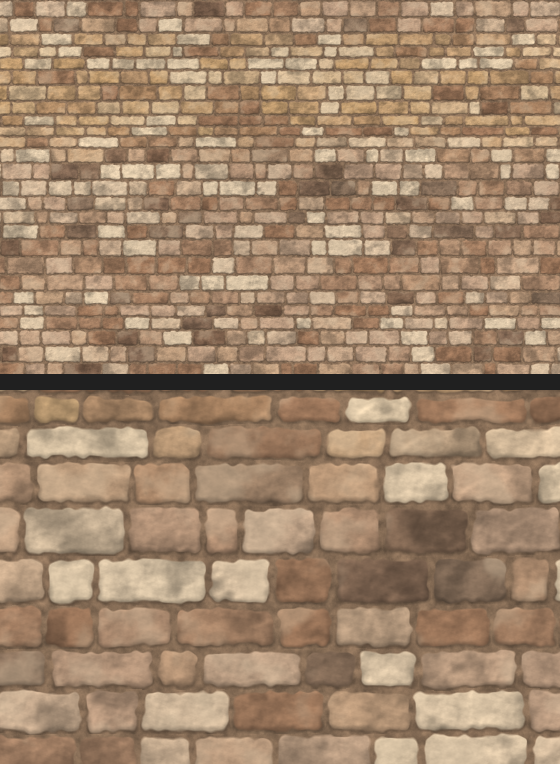
Top, the full canvas; bottom, a detail of the centre.
A Shadertoy shader for this texture:

```glsl
// Weathered wall of rough sandstone bricks in uneven courses, ochre above and pinkish brown below.
#define ROWS 26.0          // courses over the canvas height
#define BRICKS 13.7        // bricks per canvas height, measured along a course
#define JOINT 0.0025       // half width of the mortar joint
#define CORNER 0.0055      // corner radius of a brick
#define WIDTH_JITTER 0.6   // variation of the brick lengths
#define WARP 0.003         // waviness of the joints
#define RELIEF 0.42        // strength of the lit surface grain
#define STAIN 0.22         // strength of the dark weathering

const vec3 MORTAR = vec3(0.53, 0.43, 0.34);
const vec3 DARK   = vec3(0.45, 0.35, 0.28);
const vec3 BROWN  = vec3(0.62, 0.47, 0.36);
const vec3 ROSE   = vec3(0.74, 0.615, 0.51);
const vec3 OCHRE  = vec3(0.76, 0.615, 0.44);
const vec3 CREAM  = vec3(0.87, 0.79, 0.67);

float hash(vec2 p) {
    vec3 q = fract(p.xyx * vec3(0.1031, 0.1030, 0.0973));
    q += dot(q, q.yzx + 33.33);
    return fract((q.x + q.y) * q.z);
}

float noise(vec2 p) {
    vec2 i = floor(p), f = fract(p);
    f = f * f * (3.0 - 2.0 * f);
    return mix(mix(hash(i), hash(i + vec2(1, 0)), f.x),
               mix(hash(i + vec2(0, 1)), hash(i + vec2(1, 1)), f.x), f.y);
}

float fbm(vec2 p) {
    float sum = 0.0, amp = 0.5;
    for (int k = 0; k < 4; k++) {
        sum += amp * noise(p);
        p = mat2(1.6, 1.2, -1.2, 1.6) * p + 17.3;
        amp *= 0.55;
    }
    return sum;
}

// Upper edge of a course, counted from the top; heights swell and shrink
float rowEdge(float i) {
    float c = (i - 12.5) / 5.0;
    return i + 0.13 - 0.71 * exp(-c * c) + 0.18 * cos((i - 14.0) * 1.0472);
}

// Left edge of a brick within its course
float brickEdge(float i, float row) {
    return i + WIDTH_JITTER * (hash(vec2(i + 40.0, row * 7.0 + 3.0)) - 0.5);
}

float roundedBox(vec2 p, vec2 halfSize, float r) {
    vec2 q = abs(p) - halfSize + r;
    return length(max(q, 0.0)) + min(max(q.x, q.y), 0.0) - r;
}

// Stone colour of one brick, depending on its course
vec3 brickColor(vec2 id) {
    float tone = hash(id * 3.0 + 11.0), hue = hash(id * 5.0 + 71.0);
    float upper = smoothstep(0.5, 2.5, id.y) * (1.0 - smoothstep(8.0, 12.5, id.y));
    vec3 body = mix(ROSE, OCHRE, clamp(upper * 0.85 + 0.45 * (hue - 0.4), 0.0, 1.0));
    tone += 0.08 * upper + 0.16 * (hash(vec2(id.y, 5.0)) - 0.5);
    vec3 col = mix(BROWN, body, smoothstep(0.05, 0.45, tone));
    col = mix(col, CREAM, 0.9 * smoothstep(0.55, 1.0, tone));
    float sooty = step(0.91, hash(id * 9.0 + 29.0)) * (1.0 - upper);
    return mix(col, DARK, 0.75 * sooty);
}

void mainImage(out vec4 fragColor, in vec2 fragCoord) {
    vec2 p = fragCoord / iResolution.y;
    p.y = 1.0 - p.y;
    float soft = max(1.0 / iResolution.y, 0.0012);
    vec2 q = p + WARP * (vec2(noise(p * 38.0), noise(p * 38.0 + 90.0)) - 0.5);

    // Find the course
    float t = q.y * ROWS;
    float row = floor(t) - 1.0;
    for (int k = 0; k < 3; k++) row += step(rowEdge(row + 1.0), t);
    float top = rowEdge(row) / ROWS, bottom = rowEdge(row + 1.0) / ROWS;

    // Find the brick
    float scale = BRICKS * (0.9 + 0.22 * hash(vec2(row, 2.0)));
    float u = q.x * scale + 9.0 * hash(vec2(row, 8.0));
    float col = floor(u);
    if (u < brickEdge(col, row)) col -= 1.0;
    else if (u >= brickEdge(col + 1.0, row)) col += 1.0;
    float left = brickEdge(col, row), right = brickEdge(col + 1.0, row);
    vec2 id = vec2(col + 20.0, row);

    // Rough rounded outline
    vec2 local = vec2((u - 0.5 * (left + right)) / scale, q.y - 0.5 * (top + bottom));
    vec2 halfSize = 0.5 * vec2((right - left) / scale, bottom - top) - JOINT;
    halfSize -= 0.0012 * vec2(hash(id + 51.0), hash(id + 63.0));
    float d = roundedBox(local, halfSize, CORNER) + 0.0035 * (noise(p * 150.0) - 0.5);
    float stone = 1.0 - smoothstep(-soft, soft, d);

    // Grain lit from the upper left
    vec2 g = p * vec2(85.0, 110.0) + 13.0 * hash(id);
    float grain = fbm(g);
    float lit = fbm(g + vec2(0.16, 0.24)) - grain;
    float patches = fbm(p * 24.0 + 31.0 * hash(id + 5.0));

    vec3 face = brickColor(id);
    face *= 1.0 + RELIEF * lit + 0.3 * (grain - 0.5);
    face *= 1.0 - STAIN * smoothstep(0.48, 0.75, patches);
    face = mix(face, CREAM, 0.3 * smoothstep(0.5, 0.25, patches));

    // Worn rim: bright above, shaded below
    float rim = smoothstep(-0.005, 0.0, d);
    face *= 1.0 - rim * (0.09 + 0.13 * local.y / halfSize.y);

    // Sandy mortar, shaded beneath the bricks
    vec3 joint = MORTAR * (0.72 + 0.55 * fbm(p * 130.0));
    joint *= 1.0 - 0.22 * smoothstep(0.0, halfSize.y, local.y) * (1.0 - smoothstep(0.0, 0.004, d));

    // Broad weathering over the wall
    float weather = 0.94 + 0.14 * fbm(p * vec2(5.0, 8.0) + 4.0);
    fragColor = vec4(clamp(mix(joint, face, stone) * weather, 0.0, 1.0), 1.0);
}
```
